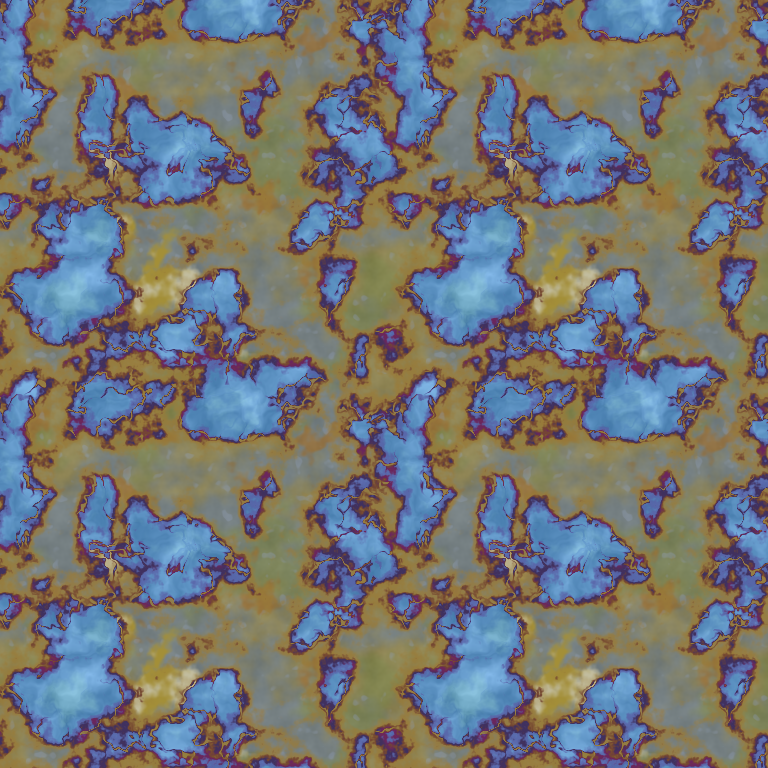
Reproduce this pattern procedurally as a Shadertoy shader.

```glsl
const vec4 POOLS[7] = vec4[7](
    vec4(.17, .74, .16, .12), vec4(.21, .59, .10, .11), vec4(.03, .15, .07, .23),
    vec4(.10, .46, .06, .035), vec4(.58, 1.01, .12, .10), vec4(.37, .33, .07, .06),
    vec4(.77, .57, .05, .055));
const vec4 CRUSTS[7] = vec4[7](
    vec4(.44, .40, .15, .11), vec4(.235, .32, .05, .09), vec4(.87, .35, .09, .17),
    vec4(.70, .99, .08, .09), vec4(.28, 1.0, .13, .09), vec4(.43, .85, .13, .06),
    vec4(.53, .74, .08, .07));
const vec4 SPECKS[7] = vec4[7](
    vec4(.83, .71, .025, .06), vec4(.62, .84, .07, .04), vec4(.895, .955, .03, .05),
    vec4(.925, .09, .022, .07), vec4(.655, .24, .012, .05), vec4(.555, .575, .04, .04),
    vec4(.04, .48, .08, .04));
const vec4 CREAMS[7] = vec4[7](
    vec4(.325, .57, .035, .07), vec4(.42, .72, .06, .06), vec4(.28, .36, .03, .08),
    vec4(.31, .99, .02, .05), vec4(.41, .66, .03, .05), vec4(.37, .75, .03, .04),
    vec4(.56, .90, .06, .015));

vec2 gradient(vec2 cell) {
    float angle = 6.2832 * fract(sin(dot(cell, vec2(127.1, 311.7))) * 43758.5);
    return vec2(cos(angle), sin(angle));
}

// Gradient noise that wraps after `period` cells
float noise(vec2 p, float period) {
    vec2 i = floor(p), f = p - i;
    vec2 u = f * f * f * (f * (f * 6. - 15.) + 10.);
    vec2 e = vec2(0, 1);
    float a = dot(gradient(mod(i, period)), f);
    float b = dot(gradient(mod(i + e.yx, period)), f - e.yx);
    float c = dot(gradient(mod(i + e.xy, period)), f - e.xy);
    float d = dot(gradient(mod(i + e.yy, period)), f - e.yy);
    return mix(mix(a, b, u.x), mix(c, d, u.x), u.y);
}

float fbm(vec2 p, float freq, int octaves) {
    float sum = 0., amp = .7;
    for (int k = 0; k < octaves; k++) {
        sum += amp * noise(p * freq, freq);
        p += vec2(.37, .21);
        freq *= 2.;
        amp *= .55;
    }
    return sum;
}

// Approximate depth inside the nearest ellipse (centre, radii), wrapped to the tile
float depthIn(vec2 p, vec4 ellipses[7]) {
    float depth = -1.;
    for (int k = 0; k < 7; k++) {
        vec4 e = ellipses[k];
        vec2 d = fract(p - e.xy + .5) - .5;
        depth = max(depth, (1. - length(d / e.zw)) * min(e.z, e.w));
    }
    return depth;
}

vec3 ground(vec2 p) {
    vec3 col = mix(vec3(.46, .50, .51), vec3(.56, .52, .33), smoothstep(-.15, .22, fbm(p + .13, 3., 5)));
    col = mix(col, vec3(.49, .52, .30), .7 * smoothstep(.05, .3, fbm(p + .71, 4., 4)));
    col = mix(col, vec3(.60, .43, .20), .75 * smoothstep(.22, .4, fbm(p + .58, 7., 4)));
    col = mix(col, vec3(.55, .60, .68), .4 * smoothstep(.22, .4, fbm(p + .27, 28., 2)));
    return col + .07 * fbm(p + .9, 14., 4);
}

void mainImage(out vec4 fragColor, in vec2 fragCoord) {
    // Tile coordinates measured down from the top edge
    vec2 p = 1.92 * vec2(fragCoord.x, iResolution.y - fragCoord.y) / iResolution.y;
    vec2 q = p + .08 * vec2(fbm(p, 7., 4), fbm(p + .43, 7., 4));

    // Mineral thickness: calm pools, veined crusts and small specks
    float pool = depthIn(q, POOLS);
    float level = max(pool, max(min(depthIn(q, CRUSTS), .036), depthIn(q, SPECKS)));
    float calm = smoothstep(.01, .05, pool);
    float vein = 1. - smoothstep(.0, .08, abs(fbm(q + .37, 9., 4)));
    level += .10 * fbm(p + .19, 10., 5);
    level -= vein * mix(.04, .012, calm) * smoothstep(-.01, .02, level);

    // Ground with cream deposits
    vec3 col = ground(p);
    float cream = depthIn(q, CREAMS) + .06 * fbm(p + .63, 12., 4);
    vec3 creamColor = mix(vec3(.64, .56, .22), vec3(.76, .74, .62), smoothstep(-.15, .2, fbm(p + .31, 8., 4)));
    col = mix(col, creamColor, smoothstep(-.01, .025, cream));

    // Bands from ochre halo through the dark rim to the pale core
    vec3 rim = mix(vec3(.25, .19, .37), vec3(.42, .15, .36), smoothstep(.05, .3, fbm(p + .83, 13., 3)));
    col = mix(col, vec3(.60, .48, .22), .8 * smoothstep(-.045, -.012, level) * (1. - .7 * smoothstep(.0, .03, cream)));
    col = mix(col, vec3(.46, .28, .19), smoothstep(-.014, -.003, level));
    col = mix(col, rim, smoothstep(-.005, .005, level));
    col = mix(col, vec3(.35, .41, .67), smoothstep(.007, .017, level));
    col = mix(col, vec3(.36, .57, .76), smoothstep(.018, .036, level));
    col = mix(col, vec3(.46, .68, .79), smoothstep(.05, .11, level));

    // Cloudy shading inside the blue
    col += .22 * fbm(q + .52, 11., 4) * smoothstep(.01, .04, level);
    fragColor = vec4(col, 1);
}
```
